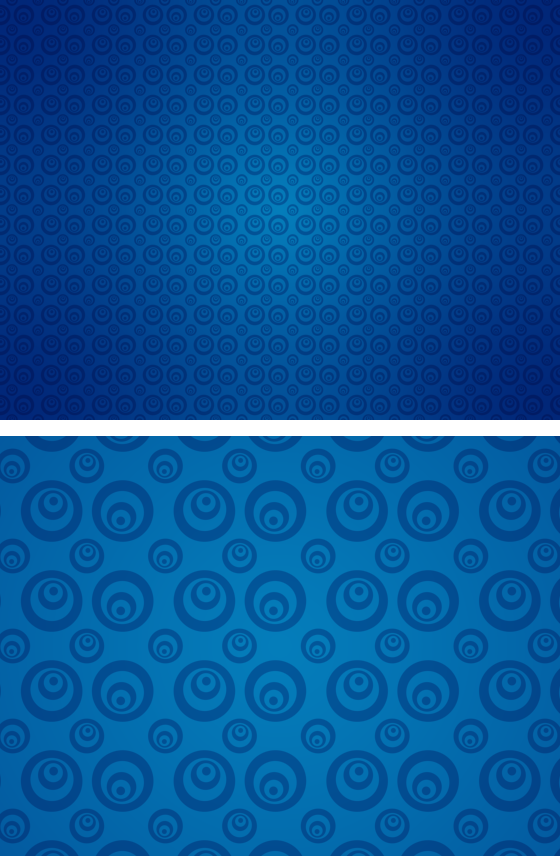
Top: the whole. Bottom: its middle third, enlarged.
Reproduce this pattern procedurally as a Shadertoy shader.

```glsl
// Rows of eccentric nested rings, large pairs alternating with small pairs,
// inked as a darker tint over a blue glow that fades from the centre.
// Each cell holds four motifs; the glow uses sines so that every edge wraps.

const float PI = 3.14159265;
const vec2  REPEATS     = vec2(11.0, 14.0);      // cells across and down
const float ASPECT      = 4.0 / 3.0;             // canvas proportion of the design
const vec3  GLOW_CENTRE = vec3(0.015, 0.49, 0.73);
const vec3  GLOW_EDGE   = vec3(0.005, 0.15, 0.47);
const vec2  GLOW_WEIGHT = vec2(0.64, 0.36);      // fade towards sides, top and bottom
const float GLOW_POWER  = 1.3;
const vec3  INK_TINT    = vec3(0.60, 0.70, 0.83);
const float LARGE_RADIUS = 0.342;                // in cell heights
const float SMALL_RADIUS = 0.193;
const float LARGE_X = -0.495;                    // in cell widths
const float SMALL_X = -0.265;
const float PAIR_STEP_LARGE = 0.465;
const float PAIR_STEP_SMALL = 0.515;

// Nested discs from outside in: alternately inked and clear
const int   DISCS = 5;
const float DISC_RADIUS[DISCS] = float[](1.0, 0.70, 0.48, 0.31, 0.14);
const float DISC_SHIFT[DISCS]  = float[](0.0, 0.05, 0.19, 0.27, 0.32);
const vec2  SHIFT_AXIS = vec2(0.2, 1.0);

float disc(vec2 p, float radius, float blur) {
    return 1.0 - smoothstep(-blur, blur, length(p) - radius);
}

// Rings leaning up (lean = 1) or down (lean = -1)
float nestedRings(vec2 p, float radius, float lean, float blur) {
    float ink = 0.0;
    float layerSign = 1.0;
    for (int i = 0; i < DISCS; i++) {
        vec2 centre = SHIFT_AXIS * DISC_SHIFT[i] * lean * radius;
        ink += layerSign * disc(p - centre, DISC_RADIUS[i] * radius, blur);
        layerSign = -layerSign;
    }
    return clamp(ink, 0.0, 1.0);
}

// Offset to the nearest repeat of a motif, measured in cell heights
vec2 toMotif(vec2 cellPos, vec2 centre) {
    vec2 d = cellPos - centre;
    d -= floor(d + 0.5);
    return d * vec2(ASPECT * REPEATS.y / REPEATS.x, 1.0);
}

float ringPattern(vec2 cellPos, float blur) {
    float ink = 0.0;
    for (int i = 0; i < 2; i++) {
        float k = float(i);
        float lean = 1.0 - 2.0 * k;
        vec2 large = vec2(LARGE_X + k * PAIR_STEP_LARGE, 0.5);
        vec2 small = vec2(SMALL_X + k * PAIR_STEP_SMALL, 0.0);
        ink = max(ink, nestedRings(toMotif(cellPos, large), LARGE_RADIUS, lean, blur));
        ink = max(ink, nestedRings(toMotif(cellPos, small), SMALL_RADIUS, lean, blur));
    }
    return ink;
}

// Wrapping glow: level at the edges, brightest in the middle
vec3 glow(vec2 fromCentre) {
    vec2 s = sin(PI * fromCentre);
    float fade = sqrt(dot(GLOW_WEIGHT, s * s));
    return mix(GLOW_CENTRE, GLOW_EDGE, pow(fade, GLOW_POWER));
}

void mainImage(out vec4 fragColor, in vec2 fragCoord) {
    vec2 fromCentre = fragCoord / iResolution.xy - 0.5;
    float blur = 0.8 * REPEATS.y / iResolution.y;

    vec3 colour = glow(fromCentre);
    float ink = ringPattern(fromCentre * REPEATS, blur);
    colour *= mix(vec3(1.0), INK_TINT, ink);

    fragColor = vec4(colour, 1.0);
}
```
